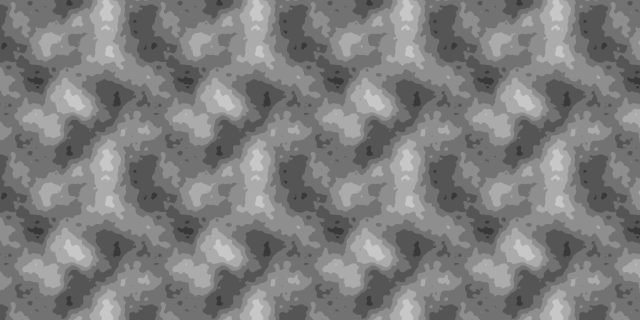
Reproduce this pattern procedurally as a Shadertoy shader.

```glsl
// Seamless square tiles of cloudy grey terrain, cut into flat contour bands.
// Whole-number sine waves shape the broad hills, wrapped cellular bumps
// roughen them, and the summed height is rounded to evenly spaced greys.

const float TAU = 6.2831853;
const float TILE_SIZE = 0.46875;   // tile side, in canvas heights
const float BAND_STEP = 0.112;     // grey difference between bands
const float MID_GREY = 0.502;
const float MEAN_HEIGHT = -0.1;    // heights are counted in bands
const float HILL_GAIN = 1.1;
const float MAX_HEIGHT = 3.9;
const int MAX_FREQ = 3;
const int GRAIN_LAYERS = 3;
const float GRAIN_CELLS = 10.0;    // cells per tile in the coarsest layer
const float GRAIN_GAIN = 0.6;
const float GRAIN_FALLOFF = 0.7;   // strength ratio of successive layers

// Cosine and sine strengths, ordered by x frequency, then y frequency.
const vec2 WAVES[24] = vec2[24](
    vec2(-.03, -.01), vec2(-.21, -.05), vec2(-.04, .04),
    vec2(-.17, -.02), vec2(.31, -.10), vec2(-.20, .04), vec2(-.30, -.11),
    vec2(.42, -.19), vec2(.15, -.39), vec2(.02, -.05),
    vec2(.02, .07), vec2(.25, -.13), vec2(-.16, .37), vec2(-.22, -.03),
    vec2(-.46, -.23), vec2(-.01, .18), vec2(-.22, -.04),
    vec2(-.05, .04), vec2(.15, .13), vec2(.16, -.02), vec2(.02, .17),
    vec2(-.03, .13), vec2(.0, .0), vec2(.06, -.07));

vec3 hash3(vec3 p) {
    p = fract(p * vec3(0.1031, 0.1030, 0.0973));
    p += dot(p, p.yxz + 33.33);
    return fract((p.xxy + p.yxx) * p.zyx);
}

// Broad hills: one wave for each frequency pair in a half plane.
float hills(vec2 p) {
    float height = MEAN_HEIGHT;
    int wave = 0;
    for (int fx = 0; fx <= MAX_FREQ; fx++) {
        for (int fy = -MAX_FREQ; fy <= MAX_FREQ; fy++) {
            if (fx == 0 && fy <= 0) continue;
            float angle = TAU * dot(p, vec2(fx, fy));
            height += dot(WAVES[wave], vec2(cos(angle), sin(angle)));
            wave++;
        }
    }
    return height;
}

// Cellular noise: a smooth bump or dent around each cell's random seed.
float cellBumps(vec2 p, float cells) {
    vec2 q = p * cells;
    vec2 home = floor(q);
    float height = 0.0;
    for (int y = -1; y <= 1; y++) {
        for (int x = -1; x <= 1; x++) {
            vec2 cell = home + vec2(x, y);
            vec3 seed = hash3(vec3(mod(cell, cells), cells) + 1.0);
            vec2 offset = q - cell - seed.xy;
            float falloff = max(1.0 - dot(offset, offset), 0.0);
            height += (2.0 * seed.z - 1.0) * falloff * falloff;
        }
    }
    return height;
}

float terrain(vec2 p) {
    float height = HILL_GAIN * hills(p);
    float cells = GRAIN_CELLS;
    float gain = GRAIN_GAIN;
    for (int i = 0; i < GRAIN_LAYERS; i++) {
        height += gain * cellBumps(p, cells);
        cells *= 2.0;
        gain *= GRAIN_FALLOFF;
    }
    return clamp(height, -MAX_HEIGHT, MAX_HEIGHT);
}

// Rounds to half-integer bands, blending across one pixel at each edge.
float contourBand(float height) {
    float width = max(fwidth(height), 1e-4);
    float edge = floor(height + 0.5);
    return edge - 0.5 + clamp((height - edge) / width + 0.5, 0.0, 1.0);
}

void mainImage(out vec4 fragColor, in vec2 fragCoord) {
    // Tiles start at the top left corner, with y running down.
    vec2 p = vec2(fragCoord.x, iResolution.y - fragCoord.y);
    p /= iResolution.y * TILE_SIZE;
    float grey = MID_GREY + BAND_STEP * contourBand(terrain(p));
    fragColor = vec4(vec3(grey), 1.0);
}
```
